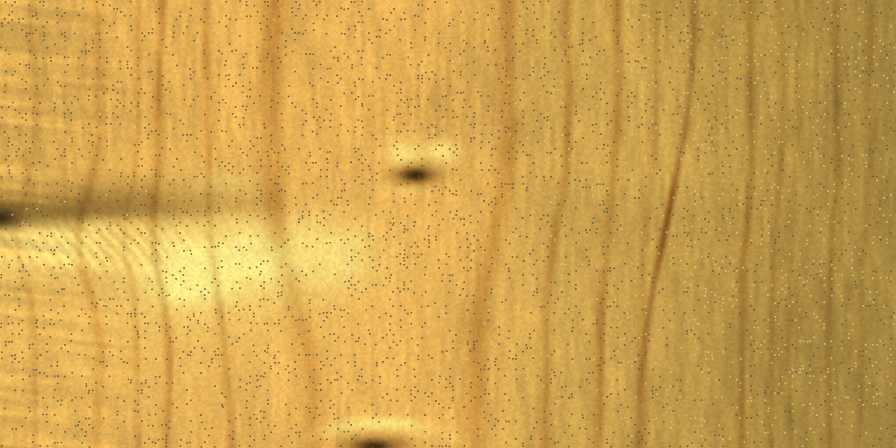
Reproduce this texture procedurally as a Shadertoy shader.

```glsl
// Varnished pine board with two small knots, curved grain and a lit ridge.

float hash(vec2 p) {
    vec3 q = fract(vec3(p.xyx) * 0.1031);
    q += dot(q, q.yzx + 33.33);
    return fract((q.x + q.y) * q.z);
}

float noise(vec2 p) {
    vec2 i = floor(p), f = fract(p);
    f = f * f * (3.0 - 2.0 * f);
    return mix(mix(hash(i), hash(i + vec2(1, 0)), f.x),
               mix(hash(i + vec2(0, 1)), hash(i + vec2(1, 1)), f.x), f.y);
}

float fbm(vec2 p) {
    float sum = 0.0, amp = 0.5;
    for (int i = 0; i < 4; i++) {
        sum += amp * noise(p);
        p = p * 2.03 + 17.0;
        amp *= 0.5;
    }
    return sum;
}

float blob(vec2 p, vec2 center, vec2 radius) {
    vec2 q = (p - center) / radius;
    return exp(-dot(q, q));
}

// Sideways drift of a grain line that starts at x on the top edge.
float bend(float x, float down) {
    float dip = (down - 0.53) / 0.13;
    if (x < 0.9)
        return 0.09 * smoothstep(0.25, 0.65, x) * smoothstep(0.4, 0.9, down)
             - 0.045 * (1.0 - smoothstep(0.2, 0.5, x)) * exp(-dip * dip);
    return -0.055 * exp(-5.0 * (x - 1.138)) * smoothstep(0.3, 0.75, down)
           - 0.02 * smoothstep(0.2, 0.8, down);
}

// Grain lines: x at the top edge, half width, strength.
float grain(vec2 p) {
    const vec3 lines[15] = vec3[15](
        vec3(0.078, 0.008, 0.4), vec3(0.221, 0.010, 0.6), vec3(0.307, 0.007, 0.5),
        vec3(0.36, 0.009, 0.9), vec3(0.464, 0.009, 0.7), vec3(0.612, 0.022, 0.8),
        vec3(1.138, 0.020, 0.8), vec3(1.268, 0.010, 0.75), vec3(1.375, 0.010, 0.9),
        vec3(1.463, 0.009, 0.5), vec3(1.68, 0.009, 0.8), vec3(1.745, 0.007, 0.5),
        vec3(1.784, 0.006, 0.4), vec3(1.87, 0.008, 0.6), vec3(1.945, 0.010, 0.4));
    float down = 1.0 - p.y, sum = 0.0;
    for (int i = 0; i < 15; i++) {
        vec3 l = lines[i];
        float wobble = 0.012 * (noise(vec2(l.x * 50.0, p.y * 5.0)) - 0.5);
        float d = (p.x - l.x - bend(l.x, down) - wobble) / l.y;
        float side = d > 0.0 ? 1.0 : 0.55;
        float fade = 0.65 + 0.6 * noise(vec2(l.x * 70.0, p.y * 9.0));
        sum += l.z * fade * exp(-d * d * side);
    }
    return sum;
}

void mainImage(out vec4 fragColor, in vec2 fragCoord) {
    vec2 p = fragCoord / iResolution.y;
    p.x *= 2.0 * iResolution.y / iResolution.x;

    // Board tone, darkening to the right
    vec3 col = mix(vec3(0.86, 0.67, 0.325), vec3(0.90, 0.69, 0.335), smoothstep(0.0, 0.7, p.x));
    col = mix(col, vec3(0.80, 0.635, 0.305), smoothstep(0.9, 1.3, p.x));
    col = mix(col, vec3(0.65, 0.53, 0.25), smoothstep(1.25, 2.0, p.x));
    col *= 1.0 + 0.16 * (fbm(p * vec2(9.0, 4.0)) - 0.47);
    col *= 1.0 + 0.12 * (noise(p * vec2(90.0, 14.0)) - 0.5);
    col *= 1.0 + 0.05 * blob(p, vec2(1.35, 0.63), vec2(0.5, 0.05));
    col = mix(col, vec3(0.94, 0.75, 0.38), 0.8 * blob(p, vec2(0.4, 0.33), vec2(0.5, 0.24)));

    // Ridge highlights
    float light = blob(p, vec2(0.52, 0.415), vec2(0.14, 0.085))
                + 0.8 * blob(p, vec2(0.40, 0.37), vec2(0.09, 0.06))
                + 0.7 * blob(p, vec2(0.73, 0.43), vec2(0.11, 0.07))
                + 0.6 * blob(p, vec2(0.16, 0.45), vec2(0.23, 0.06))
                + 0.35 * blob(p, vec2(0.50, 0.59), vec2(0.08, 0.025));
    light *= 0.75 + 0.5 * noise(p * vec2(24.0, 30.0));
    float ripple = sin(dot(p, vec2(220.0, 150.0)) + 4.0 * noise(p * 12.0));
    light += 0.25 * ripple * blob(p, vec2(0.25, 0.445), vec2(0.24, 0.07));
    col = mix(col, vec3(1.0, 0.94, 0.54), clamp(light, 0.0, 0.95));

    // Saw marks near the left edge
    float saw = noise(vec2(p.x * 4.0, p.y * 75.0 + p.x * 8.0)) - 0.5;
    col *= 1.0 + 0.16 * saw * (1.0 - smoothstep(0.1, 0.4, p.x));

    // Grain, with a dark resin streak along one line
    col *= 1.0 - vec3(0.14, 0.22, 0.32) * min(grain(p), 1.3);
    float streakX = 1.55 - 0.125 * smoothstep(0.05, 0.95, 1.0 - p.y);
    float streak = exp(-pow(abs(p.x - streakX) / 0.009, 2.0));
    col *= 1.0 - vec3(0.18, 0.26, 0.32) * streak
               * (0.7 + 1.1 * blob(p, vec2(1.49, 0.5), vec2(0.1, 0.13)));

    // Shadow band above the ridge
    float d = p.y - 0.518 - 0.045 * p.x - 0.012 * (noise(p * vec2(9.0, 20.0)) - 0.5);
    d /= d > 0.0 ? 0.055 : 0.025;
    float band = exp(-d * d) * (1.0 - smoothstep(0.05, 0.8, p.x));
    col *= 1.0 - vec3(0.38, 0.40, 0.46) * band;
    col *= 1.0 - 0.6 * blob(p, vec2(0.0, 0.515), vec2(0.04, 0.025));

    // Knots: bright lips, brown rim, dark core
    float arc = p.y - 0.055 + 1.2 * (p.x - 0.85) * (p.x - 0.85);
    float lips = blob(p, vec2(0.90, 0.655), vec2(0.035, 0.03))
               + blob(p, vec2(0.985, 0.66), vec2(0.04, 0.025))
               + 0.35 * blob(p, vec2(0.91, 0.575), vec2(0.06, 0.012))
               + exp(-pow(abs(arc) / 0.018, 2.0)) * blob(p, vec2(0.85, 0.05), vec2(0.12, 0.2));
    col = mix(col, vec3(1.0, 0.91, 0.50), min(0.85 * lips, 0.9));
    float rim = blob(p, vec2(0.928, 0.61), vec2(0.055, 0.024))
              + blob(p, vec2(0.84, 0.005), vec2(0.07, 0.022));
    float core = blob(p, vec2(0.928, 0.609), vec2(0.026, 0.012))
               + blob(p, vec2(0.835, 0.003), vec2(0.032, 0.012));
    col = mix(col, vec3(0.50, 0.33, 0.11), 0.8 * min(rim, 1.0));
    col = mix(col, vec3(0.17, 0.11, 0.05), 0.85 * min(core, 1.0));

    // Fine texture and scattered specks, lighter ones on the right
    col *= 1.0 + 0.10 * (noise(p * 190.0) - 0.5);
    vec2 cell = floor(p * 128.0);
    vec2 offset = 0.3 + 0.4 * vec2(hash(cell + 31.0), hash(cell + 67.0));
    float aa = 128.0 / iResolution.y;
    float dotMask = 1.0 - smoothstep(0.28 - 0.5 * aa, 0.28 + 0.5 * aa, length(fract(p * 128.0) - offset));
    dotMask *= step(hash(cell), 0.13);
    float pale = step(hash(cell + 113.0), 0.1 + 0.4 * smoothstep(0.9, 1.8, p.x));
    col = mix(col, mix(vec3(0.38, 0.33, 0.27), vec3(0.86, 0.78, 0.52), pale), 0.75 * dotMask);

    fragColor = vec4(clamp(col, 0.0, 1.0), 1.0);
}
```
